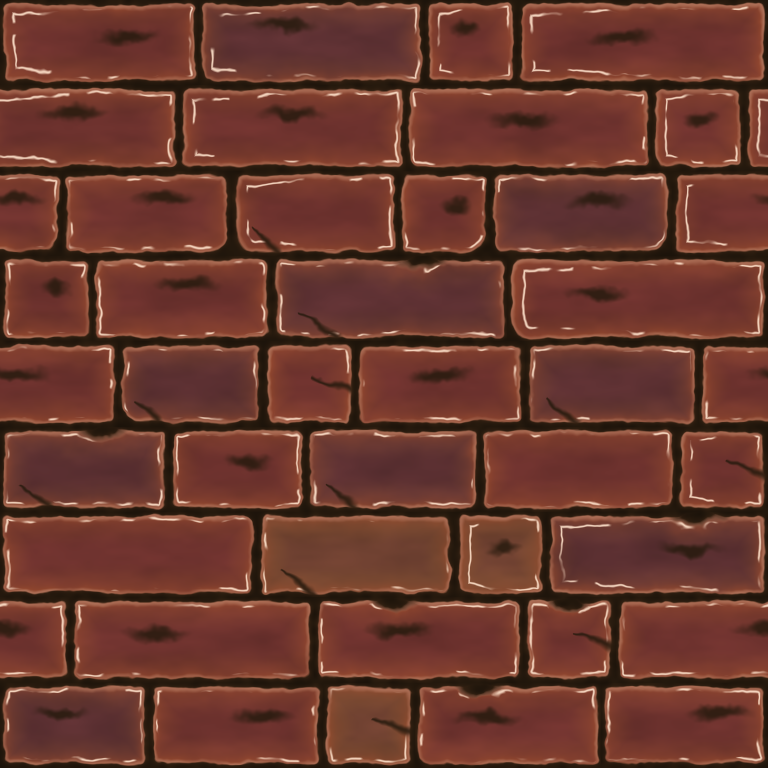
Reproduce this texture procedurally as a Shadertoy shader.

```glsl
// Painted brick wall: nine wrapping courses of four or five bricks, each with one short brick.
// Every brick is a noise-warped rounded box whose depth drives its rim, glow and highlights;
// hashes per brick choose the widths, the tint, the chips, the smears and the cracks.

#define ROWS 9
#define SHORT_WIDTH 0.12
#define HALF_GAP 0.0058
#define CORNER 0.007
#define EDGE_WARP 0.0045
#define RIM_WIDTH 0.0075
#define GLOW_WIDTH 0.010
#define SHINE_WIDTH 0.0019
#define WEAR 0.85

const vec3 MORTAR = vec3(0.125, 0.085, 0.045);
const vec3 RED    = vec3(0.445, 0.212, 0.178);
const vec3 BROWN  = vec3(0.450, 0.275, 0.190);
const vec3 PLUM   = vec3(0.375, 0.205, 0.195);
const vec3 GLOW   = vec3(0.630, 0.310, 0.180);
const vec3 RIM    = vec3(0.690, 0.460, 0.370);
const vec3 SHINE  = vec3(1.000, 0.890, 0.800);

// Per course, from the bottom: start of the first brick and slot of the short one
const float SHIFT[ROWS] = float[ROWS](0.0, 0.091, 0.0, 0.0, 0.154, 0.0, 0.081, 0.233, 0.0);
const int SHORT_SLOT[ROWS] = int[ROWS](2, 2, 2, 4, 1, 0, 2, 2, 2);

float hash(vec2 p) { return fract(sin(dot(p, vec2(127.1, 311.7))) * 43758.5453); }

float noise(vec2 p) {
    vec2 i = floor(p), f = fract(p);
    f = f * f * (3.0 - 2.0 * f);
    return mix(mix(hash(i), hash(i + vec2(1, 0)), f.x),
               mix(hash(i + vec2(0, 1)), hash(i + vec2(1, 1)), f.x), f.y);
}

float fbm(vec2 p) { return 0.55 * noise(p) + 0.3 * noise(p * 2.1 + 5.0) + 0.15 * noise(p * 4.3 + 9.0); }

float roundBox(vec2 p, vec2 size, float radius) {
    vec2 q = abs(p) - size + radius;
    return length(max(q, 0.0)) + min(max(q.x, q.y), 0.0) - radius;
}

float ellipse(vec2 p, vec2 r) { return (length(p / r) - 1.0) * min(r.x, r.y); }

float weight(int row, int slot) {
    return slot == SHORT_SLOT[row] ? 0.0 : mix(0.8, 1.25, hash(vec2(slot, row) + 3.0));
}

// Returns x from the brick centre, half of the brick width and the slot
vec3 findBrick(float x, int row) {
    int count = (row % 3 == 0 || row == 4) ? 5 : 4;
    float total = 0.0, left = 0.0;
    for (int i = 0; i < count; i++) total += weight(row, i);
    x = fract(x - SHIFT[row]);
    for (int i = 0; i < count; i++) {
        float width = i == SHORT_SLOT[row] ? SHORT_WIDTH : (1.0 - SHORT_WIDTH) * weight(row, i) / total;
        if (x < left + width || i == count - 1) return vec3(x - left - 0.5 * width, 0.5 * width, i);
        left += width;
    }
    return vec3(0.0);
}

// Dark line that widens from a to b
float crack(vec2 p, vec2 a, vec2 b) {
    vec2 ab = b - a;
    float t = clamp(dot(p - a, ab) / dot(ab, ab), 0.0, 1.0);
    return smoothstep(mix(0.0025, 0.009, t), 0.0, length(p - a - ab * t));
}

void mainImage(out vec4 fragColor, in vec2 fragCoord) {
    vec2 uv = fragCoord / iResolution.xy;
    float blur = max(0.0014, 1.0 / iResolution.y);

    // Brick under this point
    int row = clamp(int(uv.y * float(ROWS)), 0, ROWS - 1);
    vec3 brick = findBrick(uv.x, row);
    vec2 p = vec2(brick.x, uv.y - (float(row) + 0.5) / float(ROWS));
    vec2 size = vec2(brick.y, 0.5 / float(ROWS)) - HALF_GAP;
    vec2 id = vec2(brick.z, row), seed = id * 37.0 + 11.0;
    float tintPick = hash(id + 20.3), chipPick = hash(id + 41.7);
    float wearPick = hash(id + 63.1), place = hash(id + 85.9) * 2.0 - 1.0;

    // Outline: wobbling edge, one worn lower corner on some, a bite out of the top on others
    vec2 warp = vec2(fbm(p * 42.0 + seed), fbm(p * 42.0 + seed + 19.0)) - 0.5;
    vec2 q = p + warp * EDGE_WARP * 2.0;
    bool wornCorner = chipPick > 0.82 && q.x * place > 0.0 && q.y < 0.0;
    float d = roundBox(q, size, wornCorner ? 0.024 : CORNER);
    vec2 bite = vec2(place * size.x * 0.6, size.y + 0.001);
    float biteDist = ellipse(q + warp * 0.008 - bite, vec2(min(0.024, size.x * 0.35), 0.010));
    if (chipPick < 0.32) d = max(d, -biteDist);
    float depth = max(-d, 0.0);

    // Face
    vec3 base = tintPick < 0.12 ? BROWN : tintPick < 0.30 ? PLUM : RED;
    float grain = fbm(p * vec2(14.0, 32.0) + seed);
    vec3 color = base * (0.86 + 0.28 * grain);
    color = mix(color, color * vec3(0.95, 0.91, 1.0), smoothstep(0.015, 0.04, depth));

    // Warm glow and pale rim, wider along the top
    float patches = noise(p * 38.0 + seed + 7.0);
    float top = smoothstep(0.6, 1.0, p.y / size.y);
    color = mix(color, GLOW, exp(-depth / GLOW_WIDTH) * (0.45 + 0.55 * patches));
    float rim = smoothstep(RIM_WIDTH * (0.75 + 0.45 * top), 0.001, depth);
    color = mix(color, RIM, rim * mix(0.25 + 0.6 * patches, 0.85, 0.6 * top));

    // Smear on the face, then a crack from the lower left or the right side
    vec2 smearSize = vec2(min(0.036, size.x * 0.32), 0.0085);
    vec2 smearAt = vec2(place * size.x * 0.45, size.y * (0.45 - 0.55 * wearPick));
    float smear = ellipse(p + warp * 0.018 - smearAt, smearSize);
    float dark = wearPick < 0.6 ? smoothstep(0.004, -0.006, smear) : 0.0;
    vec2 w = p + warp * 0.012;
    if (wearPick > 0.72)
        dark = max(dark, size.x < 0.07 ? crack(w, size * vec2(0.1, 0.2), size * vec2(1.0, -0.15))
                                       : crack(w, size * vec2(-0.8, -0.4), size * vec2(-0.45, -1.0)));
    if (chipPick < 0.32) dark = max(dark, 0.7 * smoothstep(0.006, 0.0, biteDist));
    color = mix(color, MORTAR * 1.2, dark * WEAR);

    // Broken highlights near the edge, drawn further in on bevelled bricks
    float bevel = step(0.68, hash(id + 7.7)) * smoothstep(0.2, -0.9, p.x / size.x);
    float lineDepth = 0.0035 + 0.003 * patches + 0.009 * bevel;
    float corner = smoothstep(0.045, 0.008, length(abs(p) - size));
    float broken = smoothstep(0.50, 0.72, noise(p * 55.0 + seed + 31.0) + 0.20 * corner + 0.22 * bevel - 0.06);
    float shine = smoothstep(SHINE_WIDTH + blur * 0.5, 0.0, abs(depth - lineDepth));
    color = mix(color, SHINE, shine * broken * (1.0 - dark) * 0.9);

    // Mortar with a faint brown halo beside the brick
    vec3 joint = MORTAR * (0.85 + 0.3 * noise(uv * 90.0)) + vec3(0.09, 0.05, 0.03) * exp(-max(d, 0.0) / 0.0025);
    fragColor = vec4(mix(joint, color, smoothstep(blur, -blur, d)), 1.0);
}
```
